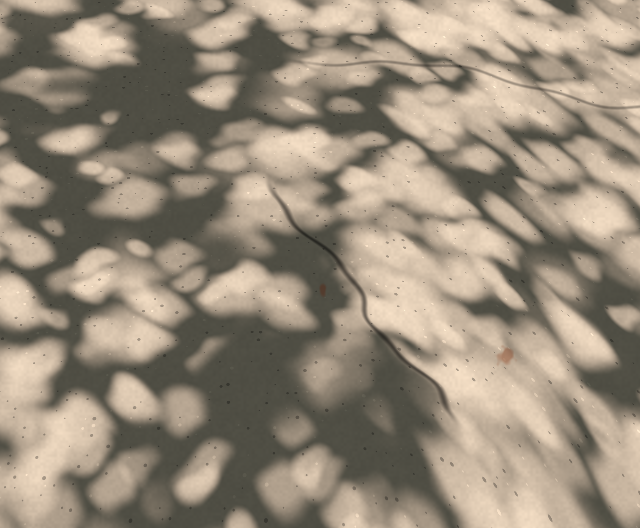
Write a Shadertoy shader that draws this texture.

```glsl
// Dappled sunlight on a rough concrete floor seen at a slant.
// Soft cellular discs of light, warped by layered sines and thinned by a
// coverage map, shine on a speckled ground with cracks and bits of litter.
#define SHADE vec3(0.31, 0.305, 0.265)
#define SUN vec3(0.96, 0.875, 0.775)
#define LITTER vec3(0.55, 0.36, 0.26)
#define COVERAGE 0.47
#define GAIN 1.8
#define BIG_DISCS 8.0
#define SMALL_DISCS 14.0
#define SPECKS 62.0
#define GRAIN 0.045

vec2 hash2(vec2 p) {
    vec3 q = fract(p.xyx * vec3(0.1031, 0.1030, 0.0973));
    q += dot(q, q.yzx + 33.33);
    return fract((q.xx + q.yz) * q.zy);
}

float valueNoise(vec2 p) {
    vec2 i = floor(p), f = fract(p);
    f = f * f * (3.0 - 2.0 * f);
    float low = mix(hash2(i).x, hash2(i + vec2(1, 0)).x, f.x);
    float high = mix(hash2(i + vec2(0, 1)).x, hash2(i + vec2(1, 1)).x, f.x);
    return mix(low, high, f.y);
}

float lobe(vec2 p, vec2 center, vec2 size) {
    vec2 d = (p - center) / size;
    return exp(-dot(d, d));
}

// Horizontal position of the main crack at height y
float crackX(float y) {
    return 0.43 + 0.77 * (0.53 - y) + 0.013 * sin(y * 34.0 + 0.6) + 0.004 * sin(y * 91.0);
}

// Flatten and shrink with distance, and tilt the streaks on the right
vec2 groundPlane(vec2 p) {
    float tilt = 0.55 * smoothstep(0.45, 1.0, p.x) * (p.x - 0.45);
    return vec2((p.x - 0.5) * (1.0 + 0.4 * p.y), p.y * (0.8 + 1.1 * p.y) + tilt);
}

// How much sun gets through the leaves in each part of the canvas
float sunCoverage(vec2 p) {
    float side = p.x - crackX(p.y);
    float c = COVERAGE + 0.22 * smoothstep(0.4, 0.95, p.x);
    c += 0.35 * lobe(p, vec2(0.78, 0.8), vec2(0.35, 0.09));
    c += 0.5 * lobe(vec2(side, p.y), vec2(0.07, 0.33), vec2(0.08, 0.16));
    c += 0.35 * lobe(p, vec2(0.24, 0.33), vec2(0.11, 0.09));
    c += 0.3 * lobe(p, vec2(0.06, 0.1), vec2(0.09, 0.2));
    c += 0.3 * lobe(p, vec2(0.55, 0.54), vec2(0.1, 0.06));
    c -= 0.55 * lobe(p, vec2(0.41, 0.22), vec2(0.15, 0.12));
    c -= 0.4 * lobe(p, vec2(0.12, 0.69), vec2(0.26, 0.04));
    c -= 0.3 * lobe(p, vec2(0.33, 0.43), vec2(0.1, 0.06));
    return c;
}

// Sum of soft discs, one per cell, kept where the coverage allows
float sunDiscs(vec2 q, float coverage, float seed) {
    vec2 cell = floor(q);
    float light = 0.0;
    for (int y = -1; y <= 1; y++)
    for (int x = -1; x <= 1; x++) {
        vec2 id = cell + vec2(x, y);
        vec2 center = id + 0.1 + 0.8 * hash2(id + seed);
        vec2 trait = hash2(id + seed + 57.0);
        float radius = mix(0.4, 0.88, trait.y);
        float kept = smoothstep(-0.12, 0.12, coverage - trait.x);
        float disc = smoothstep(radius, 0.35 * radius, length(q - center));
        light += kept * disc * mix(0.5, 1.0, fract(trait.x * 7.0 + trait.y));
    }
    return light;
}

// Sparse tiny dots; x is the mask, y is the tone of the dot
vec2 specks(vec2 q) {
    vec2 id = floor(q), trait = hash2(id + 211.0);
    float d = length(q - id - 0.25 - 0.5 * hash2(id));
    float radius = mix(0.07, 0.2, trait.y * trait.y);
    return vec2(smoothstep(radius + 0.05, radius - 0.05, d) * step(trait.x, 0.22),
                fract(trait.x * 31.0));
}

void mainImage(out vec4 fragColor, in vec2 fragCoord) {
    vec2 p = fragCoord / iResolution.x;
    p.y *= 0.824 * iResolution.x / iResolution.y;

    // Sunlight through the leaves
    vec2 q = groundPlane(p);
    vec2 warped = q + 0.012 * sin(q.yx * vec2(31.0, 27.0) + vec2(0.4, 2.1))
                    + 0.005 * sin(q.yx * vec2(83.0, 71.0) + q * 40.0);
    float coverage = sunCoverage(p);
    float light = sunDiscs(warped * BIG_DISCS, coverage, 13.0)
                + 0.8 * sunDiscs(warped * SMALL_DISCS, coverage, 91.0);

    // Shadow edge along the lower part of the crack
    float side = p.x - crackX(p.y);
    float edge = smoothstep(0.015, -0.015, side) * lobe(p, vec2(0.63, 0.24), vec2(0.13, 0.1));
    light = (1.0 - exp(-GAIN * light)) * (1.0 - 0.75 * edge);
    vec3 color = mix(SHADE, SUN, light) - vec3(0.0, 0.05, 0.05) * light * (1.0 - light);

    // Concrete grain, stains and specks
    float grain = valueNoise(p * 230.0) + 0.6 * valueNoise(p * 95.0) + 0.5 * valueNoise(q * 22.0);
    color *= 1.0 + GRAIN * (grain - 1.05);
    vec2 dots = specks(q * SPECKS);
    color *= 1.0 + dots.x * (dots.y < 0.7 ? -0.28 : 0.12);

    // Main crack and a thin far one
    float wide = 0.0045 + 0.003 * valueNoise(p * 40.0);
    float crack = smoothstep(wide, 0.0, abs(side) * 0.75) * smoothstep(0.15, 0.2, p.y) * smoothstep(0.56, 0.5, p.y);
    float farY = 0.725 - 0.07 * smoothstep(0.65, 1.0, p.x) + 0.003 * sin(p.x * 45.0);
    float farCrack = smoothstep(0.004, 0.0, abs(p.y - farY)) * smoothstep(0.42, 0.55, p.x);
    color *= 1.0 - 0.5 * crack - 0.32 * farCrack;

    // Dry leaf and a small twig
    float rough = 0.5 * valueNoise(p * 130.0);
    float leaf = smoothstep(0.8, 0.45, length((p - vec2(0.79, 0.267)) / 0.021) + rough - 0.25);
    float twig = smoothstep(1.1, 0.6, length((p - vec2(0.505, 0.371)) / vec2(0.008, 0.015)) + rough);
    color = mix(color, LITTER * (0.75 + 0.5 * light), 0.65 * leaf);
    color = mix(color, LITTER * 0.6, 0.8 * twig);

    fragColor = vec4(clamp(color, 0.0, 1.0), 1.0);
}
```
